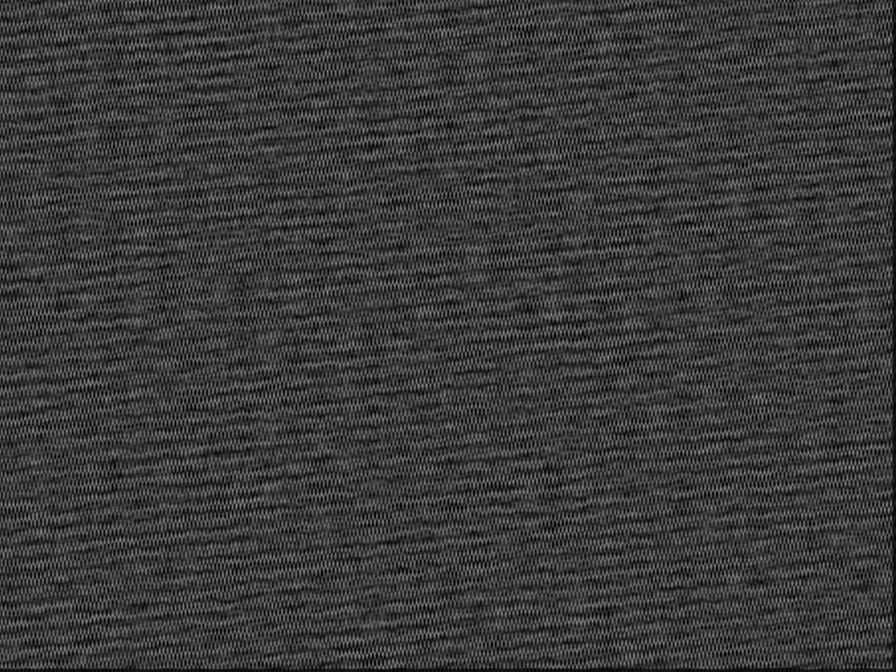
A WebGL 2 fragment shader for this texture:

```glsl
#version 300 es
precision highp float;
// Dark grey woven cloth: very fine upright ticks over thin rows that rise to
// the right. Rows climb in small stairs, ticks swap light and dark every half
// row, and stretched gradient noise breaks the rows into short dashes.

uniform vec2 u_resolution;
out vec4 fragColor;

// Lengths are in canvas heights, frequencies in cycles per canvas height.
const float TAU = 6.2831853;
const float ROWS = 46.0;
const float ROW_SLOPE = 0.085;
const float STAIR_WIDTH = 0.035;
const float HATCH_FREQ = 170.0;
const float TICK_EDGE = 1.8;
const vec2 DASH_FREQ = vec2(26.0, 135.0);
const vec2 FLECK_FREQ = vec2(110.0, 190.0);
const vec2 PATCH_FREQ = vec2(14.0, 24.0);
const float BASE_TONE = 0.232;
const float ROW_CONTRAST = 0.048;
const float HATCH_CONTRAST = 0.14;
const float DASH_CONTRAST = 0.13;
const float FLECK_CONTRAST = 0.13;
const float BORDER = 0.005;
const float BORDER_TONE = 0.07;

vec2 hashGradient(vec2 cell) {
    vec3 q = fract(vec3(cell.xyx) * vec3(0.1031, 0.1030, 0.0973));
    q += dot(q, q.yzx + 33.33);
    float angle = TAU * fract((q.x + q.y) * q.z);
    return vec2(cos(angle), sin(angle));
}

float gradientNoise(vec2 p) {
    vec2 cell = floor(p);
    vec2 f = p - cell;
    vec2 w = f * f * f * (f * (f * 6.0 - 15.0) + 10.0);
    float a = dot(hashGradient(cell), f);
    float b = dot(hashGradient(cell + vec2(1, 0)), f - vec2(1, 0));
    float c = dot(hashGradient(cell + vec2(0, 1)), f - vec2(0, 1));
    float d = dot(hashGradient(cell + vec2(1, 1)), f - vec2(1, 1));
    return mix(mix(a, b, w.x), mix(c, d, w.x), w.y);
}

// Rising line made of flat treads joined by short smooth steps.
float stairs(float x) {
    return floor(x) + smoothstep(0.6, 1.0, fract(x));
}

void main() {
    vec2 p = gl_FragCoord.xy / u_resolution.y;
    float aspect = u_resolution.x / u_resolution.y;
    float pixel = 1.0 / u_resolution.y;

    // Rows: stepped climb with a slight wander
    float wander = gradientNoise(p * vec2(5.0, 9.0));
    float tread = p.x / STAIR_WIDTH + 0.6 * gradientNoise(p * vec2(4.0, 40.0) + 7.3);
    float climb = ROW_SLOPE * STAIR_WIDTH * stairs(tread);
    float row = (p.y - climb) * ROWS + 0.2 * wander;
    float rowWave = sin(TAU * row);

    // Ticks: fine upright threads that swap light and dark each half row
    float patchiness = gradientNoise(p * PATCH_FREQ + 31.7);
    float side = clamp(TICK_EDGE * cos(TAU * row), -1.0, 1.0);
    float resolved = 1.0 - smoothstep(0.47, 0.6, HATCH_FREQ * pixel);
    float hatch = cos(TAU * (p.x * HATCH_FREQ + 0.3 * patchiness)) * side * resolved;
    hatch *= 1.0 + 0.25 * rowWave + 0.7 * patchiness;

    // Broken dashes along the rows and small flecks
    vec2 alongRows = vec2(p.x, p.y - climb);
    float dash = gradientNoise(alongRows * DASH_FREQ + 13.1);
    float fleck = gradientNoise(alongRows * FLECK_FREQ + 57.9);

    float tone = BASE_TONE
               + ROW_CONTRAST * rowWave * (1.0 + 0.8 * wander)
               + HATCH_CONTRAST * hatch
               + DASH_CONTRAST * dash
               + FLECK_CONTRAST * fleck;

    // Dark selvedge at the right and lower borders
    float inset = min(aspect - p.x, p.y + 0.002 * dash);
    float cloth = smoothstep(BORDER - pixel, BORDER + pixel, inset);
    tone = mix(BORDER_TONE + 0.25 * (tone - BASE_TONE), tone, cloth);

    fragColor = vec4(vec3(clamp(tone, 0.02, 0.62)), 1.0);
}
```
